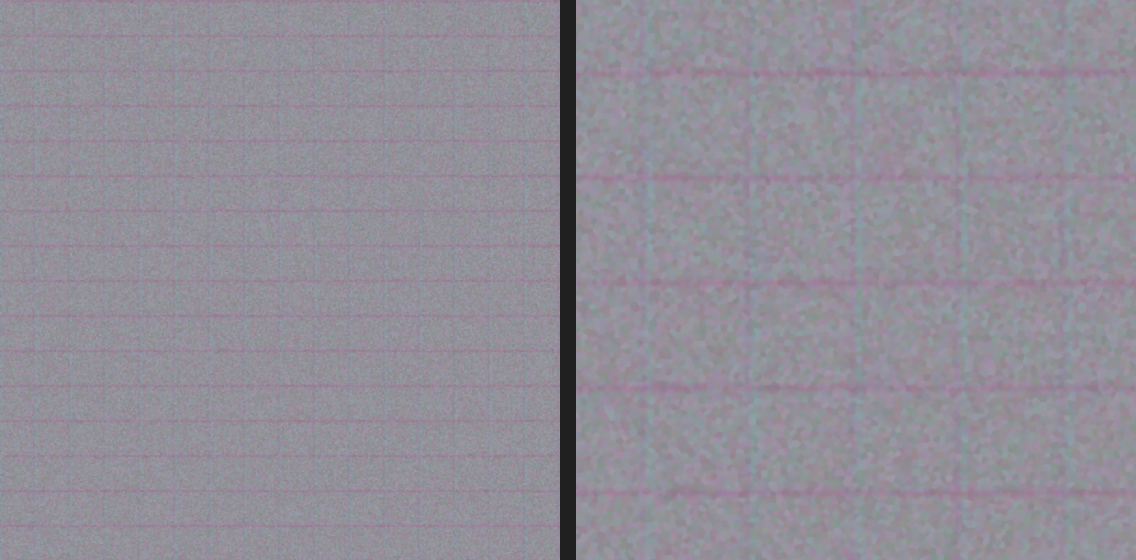
Left: the whole. Right: its middle third, enlarged.
Give the GLSL for this pattern, as a three.js fragment shader.

```glsl
varying vec2 vUv;

const float REPEATS = 16.0;
const float GRAIN_CELLS = 300.0;
const vec3 COOL_GREY = vec3(0.567, 0.588, 0.600);
const vec3 MAUVE_GREY = vec3(0.592, 0.543, 0.608);
const vec3 ROSE_LINE = vec3(0.605, 0.480, 0.585);
const vec3 TEAL_LINE = vec3(0.530, 0.605, 0.620);
const vec3 VIOLET_LINE = vec3(0.575, 0.515, 0.615);

vec3 hash3(vec2 p) {
  vec3 q = fract(p.xyx * vec3(0.1031, 0.1030, 0.0973));
  q += dot(q, q.yxz + 33.33);
  return fract((q.xxy + q.yzz) * q.zyx);
}

// Soft cellular noise: random colours blended around scattered sites
vec3 cellGrain(vec2 p, float sharpness) {
  vec2 cell = floor(p);
  vec3 total = vec3(0.0);
  float weights = 0.0;
  for (int j = -1; j <= 1; j++) {
    for (int i = -1; i <= 1; i++) {
      vec2 id = cell + vec2(float(i), float(j));
      vec2 offset = id + hash3(id + 71.0).xy - p;
      float weight = exp(-sharpness * dot(offset, offset));
      total += weight * hash3(id + 13.0);
      weights += weight;
    }
  }
  return total / weights - 0.5;
}

float layeredSines(vec2 p) {
  float sum = 0.0;
  float amplitude = 0.5;
  for (int i = 0; i < 4; i++) {
    sum += amplitude * sin(p.x + 1.7 * sin(p.y)) * cos(p.y - 1.3 * sin(p.x));
    p = mat2(1.2, 1.5, -1.5, 1.2) * p + 2.3;
    amplitude *= 0.6;
  }
  return sum;
}

// Distance to the nearest repeat of a line, in cells
float lineDistance(float coord, float center) {
  return abs(fract(coord - center + 0.5) - 0.5);
}

float softLine(float dist, float halfWidth) {
  return exp(-dist * dist / (halfWidth * halfWidth));
}

void main() {
  vec2 grid = vec2(vUv.x, 1.0 - vUv.y) * REPEATS;
  vec3 grain = cellGrain(vUv * GRAIN_CELLS, 6.5);
  vec3 mottle = cellGrain(vUv * GRAIN_CELLS * 0.4, 4.0);
  float cloud = layeredSines(vUv * 19.0);

  // Mottled paper, slightly mauve around the grid
  float rowDist = lineDistance(grid.y, 0.03);
  float columnDist = lineDistance(grid.x, 0.035);
  float tint = 0.40 + 0.72 * grain.x + 0.28 * mottle.x + 0.08 * cloud;
  tint += 0.12 * softLine(rowDist, 0.18) + 0.10 * softLine(columnDist, 0.18);
  vec3 color = mix(COOL_GREY, MAUVE_GREY, clamp(tint, -0.2, 1.2));

  // Columns: a teal thread with a violet one beside it
  vec3 wear = hash3(vec2(floor(grid.x - 0.035 + 0.5), floor(grid.y)) + 5.0);
  float teal = softLine(columnDist, 0.036);
  float violet = softLine(lineDistance(grid.x, -0.035), 0.034);
  color = mix(color, VIOLET_LINE, violet * (0.28 + 0.25 * wear.x));
  color = mix(color, TEAL_LINE, teal * (0.55 + 0.25 * wear.y));

  // Rose rows with uneven ink
  float ink = 0.58 + 0.10 * wear.z + 0.30 * mottle.y;
  color = mix(color, ROSE_LINE, softLine(rowDist, 0.038) * clamp(ink, 0.0, 1.0));

  // Fine coloured grain
  color += 0.052 * grain + 0.042 * grain.z + 0.012 * mottle;
  gl_FragColor = vec4(color, 1.0);
}
```
